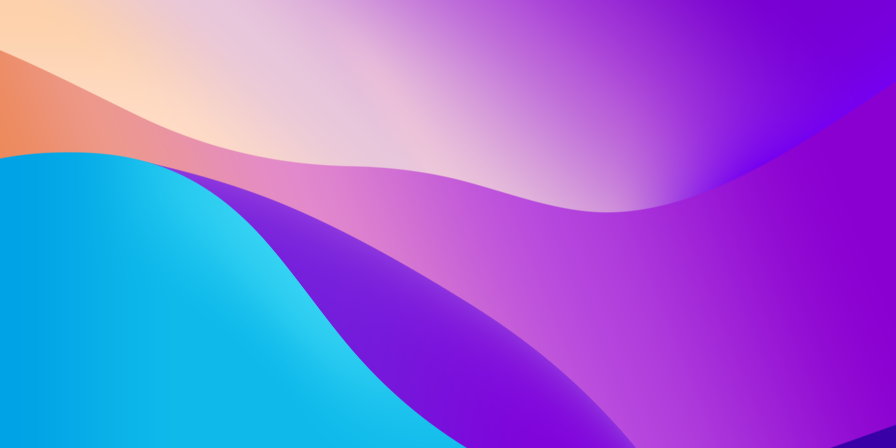
Give the GLSL for this background, as a WebGL 1 fragment shader.

```glsl
precision highp float;
// Smooth overlapping waves in peach, orchid, violet and cyan.
uniform vec2 u_resolution;

// Cubic Hermite span from point a to b with the given end slopes.
float span(float x, vec2 a, vec2 b, float slopeA, float slopeB) {
  float width = b.x - a.x;
  float t = clamp((x - a.x) / width, 0.0, 1.1);
  float s = 1.0 - t;
  return a.y * s * s * (1.0 + 2.0 * t) + b.y * t * t * (3.0 - 2.0 * t)
       + width * t * s * (slopeA * s - slopeB * t);
}

float ridgeHeight(float x) {
  if (x < 0.156) return span(x, vec2(0.0, 0.888), vec2(0.156, 0.74), -0.84, -0.96);
  if (x < 0.391) return span(x, vec2(0.156, 0.74), vec2(0.391, 0.629), -0.96, -0.04);
  if (x < 0.521) return span(x, vec2(0.391, 0.629), vec2(0.521, 0.594), -0.04, -0.54);
  if (x < 0.677) return span(x, vec2(0.521, 0.594), vec2(0.677, 0.526), -0.54, 0.0);
  return span(x, vec2(0.677, 0.526), vec2(1.0, 0.818), 0.0, 1.34);
}

float lensHeight(float x) {
  if (x < 0.326) return span(x, vec2(0.156, 0.641), vec2(0.326, 0.536), -0.44, -0.86);
  if (x < 0.521) return span(x, vec2(0.326, 0.536), vec2(0.521, 0.326), -0.86, -1.24);
  return span(x, vec2(0.521, 0.326), vec2(0.71, 0.0), -1.24, -2.4);
}

float cyanHeight(float x) {
  if (x < 0.078) return span(x, vec2(0.0, 0.646), vec2(0.078, 0.66), 0.4, 0.0);
  if (x < 0.28) return span(x, vec2(0.078, 0.66), vec2(0.28, 0.497), 0.0, -2.0);
  if (x < 0.378) return span(x, vec2(0.28, 0.497), vec2(0.378, 0.255), -2.0, -2.5);
  return span(x, vec2(0.378, 0.255), vec2(0.521, 0.0), -2.5, -1.24);
}

// Antialiased coverage below a curve, from the height left to it.
float cover(float depth) {
  return smoothstep(-1.0, 1.0, depth * u_resolution.y);
}

// Sky: peach to lilac to violet, with a soft fold and a deep glow.
vec3 skyColor(vec2 p, float height) {
  float u = p.x + 0.55 * (p.y - 0.6);
  vec3 peach = mix(vec3(1.0, 0.86, 0.77), vec3(0.99, 0.82, 0.67), smoothstep(0.7, 1.0, p.y));
  vec3 color = mix(peach, vec3(0.91, 0.78, 0.86), smoothstep(0.24, 0.46, u));
  color = mix(color, vec3(0.68, 0.28, 0.85), smoothstep(0.44, 0.88, u));
  color = mix(color, vec3(0.47, 0.0, 0.81), smoothstep(0.76, 1.1, u));
  float fold = p.x - 0.35 - 0.32 * (1.0 - p.y);
  float sheen = smoothstep(-0.03, 0.03, fold) * exp(-14.0 * max(fold, 0.0));
  color = mix(color, vec3(0.98, 0.81, 0.84), 0.5 * sheen * smoothstep(1.05, 0.8, p.y));
  float glow = smoothstep(0.68, 0.86, p.x) * exp(-6.0 * max(height, 0.0));
  return mix(color, vec3(0.46, 0.0, 0.94), glow);
}

// Middle band: orange through pink and orchid to violet.
vec3 bandColor(vec2 p) {
  float v = p.x + 0.2 * (p.y - 0.4);
  vec3 color = mix(vec3(0.93, 0.54, 0.36), vec3(0.93, 0.6, 0.55), smoothstep(0.04, 0.2, v));
  color = mix(color, vec3(0.89, 0.54, 0.8), smoothstep(0.16, 0.39, v));
  color = mix(color, vec3(0.72, 0.29, 0.87), smoothstep(0.34, 0.66, v));
  return mix(color, vec3(0.54, 0.0, 0.82), smoothstep(0.58, 0.99, v));
}

void main() {
  vec2 p = gl_FragCoord.xy / u_resolution;
  float ridge = ridgeHeight(p.x) - p.y;
  float lens = lensHeight(p.x) - p.y;
  float cyan = cyanHeight(p.x) - p.y;

  vec3 color = mix(skyColor(p, -ridge), bandColor(p), cover(ridge));

  // Violet lens, lighter along its upper rim
  vec3 violet = mix(vec3(0.45, 0.11, 0.86), vec3(0.5, 0.0, 0.86), smoothstep(0.35, 0.65, p.x));
  violet = mix(violet, vec3(0.58, 0.25, 0.87), 0.75 * exp(-14.0 * max(lens, 0.0)));
  color = mix(color, violet, cover(lens));

  // Cyan hill, brighter toward its right slope
  vec3 water = mix(vec3(0.0, 0.64, 0.9), vec3(0.06, 0.73, 0.92), smoothstep(0.0, 0.22, p.x));
  float light = smoothstep(0.3, 0.0, cyan) * smoothstep(0.08, 0.28, p.x) * smoothstep(-0.1, 0.35, p.y);
  water = mix(water, vec3(0.2, 0.82, 0.95), light);
  color = mix(color, water, cover(cyan));

  // Indigo corner
  color = mix(color, vec3(0.22, 0.0, 0.65), cover(0.71 * (p.x - 0.927) - p.y));
  gl_FragColor = vec4(color, 1.0);
}
```
